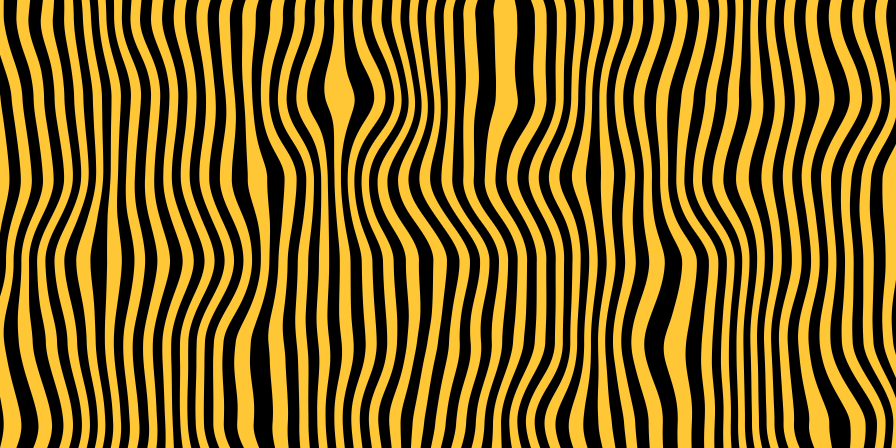
Write a WebGL 1 fragment shader that draws this pattern.

```glsl
precision highp float;
// Wavy vertical stripes in amber and black, bent by smooth noise.

uniform vec2 u_resolution;

#define STRIPES 21.5        // stripe pairs per canvas height
#define YELLOW_SHARE 0.492  // part of each pair that is yellow
#define WARP 2.1            // sideways bend, in stripe pairs
#define CELLS 5.5           // noise cells per canvas height
#define DETAIL 0.12         // strength of the finer bends
#define SEED vec2(17.3, 41.7)
#define YELLOW vec3(1.0, 0.78, 0.21)
#define BLACK vec3(0.0, 0.0, 0.0)

float hash(vec2 cell) {
  vec3 p = fract(vec3(cell.xyx) * 0.1031);
  p += dot(p, p.yzx + 33.33);
  return fract((p.x + p.y) * p.z);
}

// Value noise in 0..1
float noise(vec2 p) {
  vec2 cell = floor(p);
  vec2 f = fract(p);
  f = f * f * (3.0 - 2.0 * f);
  float low = mix(hash(cell), hash(cell + vec2(1.0, 0.0)), f.x);
  float high = mix(hash(cell + vec2(0.0, 1.0)), hash(cell + vec2(1.0, 1.0)), f.x);
  return mix(low, high, f.y);
}

// Stripe counter: grows by one across each yellow and black pair
float stripePhase(vec2 p) {
  vec2 q = p * CELLS + SEED;
  float bend = noise(q) + DETAIL * noise(q * 1.7 + SEED.yx);
  return p.x * STRIPES + WARP * bend;
}

void main() {
  float pixel = 1.0 / u_resolution.y;
  vec2 p = gl_FragCoord.xy * pixel;

  // Phase and its change over one pixel
  float phase = stripePhase(p);
  vec2 slope = vec2(stripePhase(p + vec2(pixel, 0.0)),
                    stripePhase(p + vec2(0.0, pixel))) - phase;
  float blur = max(length(slope), 0.0001);

  // Signed distance to the stripe edge, softened over one pixel
  float fromCentre = abs(fract(phase) - 0.5);
  float coverage = clamp((0.5 * YELLOW_SHARE - fromCentre) / blur + 0.5, 0.0, 1.0);

  gl_FragColor = vec4(mix(BLACK, YELLOW, coverage), 1.0);
}
```
